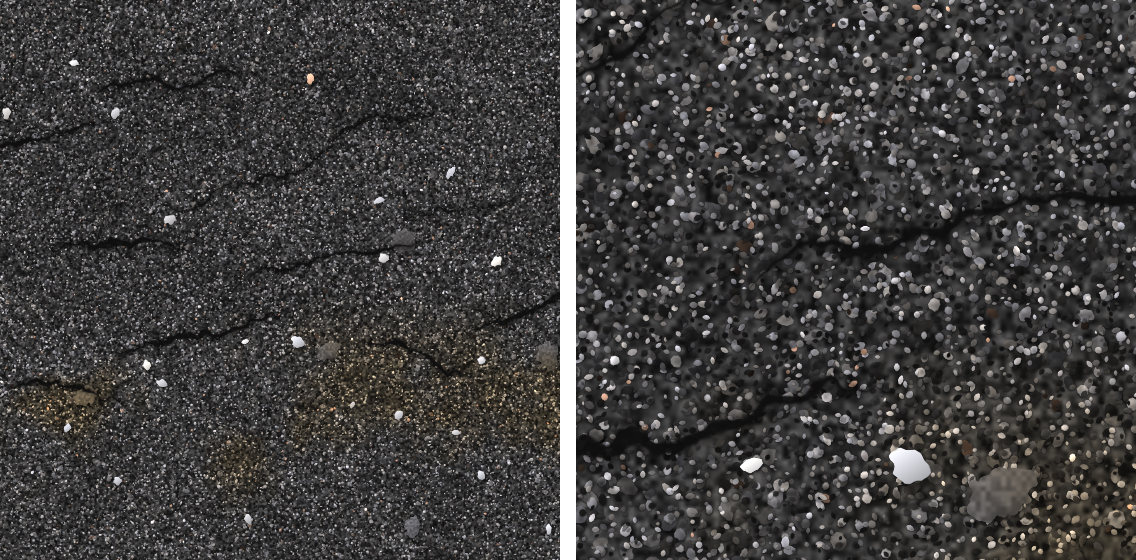
Left: the whole. Right: its middle third, enlarged.
Write a WebGL 1 fragment shader that draws this texture.

```glsl
precision highp float;

uniform vec2 u_resolution;

#define FINE_SCALE 215.0
#define GRAIN_SCALE 125.0
#define GRAVEL_SCALE 68.0
#define SPECK_SCALE 80.0
#define PEBBLE_SCALE 9.0
#define WHITE_SCALE 12.0
#define CRACK_COUNT 11
#define CRACK_WIDTH 0.0042
#define CRACK_COLOR vec3(0.055, 0.053, 0.055)
#define RUST_TINT vec3(1.10, 0.99, 0.80)
#define EXPOSURE 1.0

float hash(vec2 p) {
  vec3 q = fract(p.xyx * 0.1031);
  q += dot(q, q.yzx + 33.33);
  return fract((q.x + q.y) * q.z);
}

float noise(vec2 p) {
  vec2 cell = floor(p), f = fract(p);
  f = f * f * (3.0 - 2.0 * f);
  float low = mix(hash(cell), hash(cell + vec2(1.0, 0.0)), f.x);
  float high = mix(hash(cell + vec2(0.0, 1.0)), hash(cell + vec2(1.0, 1.0)), f.x);
  return mix(low, high, f.y);
}

float fbm(vec2 p) {
  float sum = 0.0, weight = 0.5;
  for (int i = 0; i < 4; i++) {
    sum += weight * noise(p);
    p = p * 2.03 + 17.3;
    weight *= 0.5;
  }
  return sum / 0.9375;
}

// Scatters angular, lit chips over a base colour, one candidate per cell
vec3 addChips(vec3 color, vec2 uv, float scale, float density, vec2 radii, vec2 tones) {
  vec2 p = uv * scale;
  vec2 home = floor(p);
  float blur = 0.8 * scale / u_resolution.y;
  float ragged = (noise(uv * 190.0) - 0.5) * 0.5;
  for (int j = -1; j <= 1; j++) {
    for (int i = -1; i <= 1; i++) {
      vec2 cell = home + vec2(float(i), float(j));
      vec2 seed = cell + scale * 1.37;
      if (hash(seed + 3.1) > density) continue;

      vec2 jitter = vec2(hash(seed + 11.7), hash(seed + 29.3)) - 0.5;
      vec2 offset = p - cell - 0.5 - jitter * 0.8;
      float angle = 3.1416 * hash(seed + 47.9);
      float c = cos(angle), s = sin(angle);
      vec2 q = abs(mat2(c, s, -s, c) * offset);
      q.y *= mix(1.0, 1.8, hash(seed + 61.3));

      float radius = mix(radii.x, radii.y, hash(seed + 73.1));
      float edge = max(max(q.x, q.y), 0.74 * (q.x + q.y)) - radius * (1.0 + ragged);
      float cover = 1.0 - smoothstep(-blur, blur, edge);
      float light = clamp(dot(offset, vec2(-0.5, 0.75)) / radius, -1.0, 1.0);
      float shade = 1.0 - smoothstep(0.0, radius * 0.6, edge);
      color *= 1.0 - 0.28 * shade * step(light, 0.1);

      float tone = mix(tones.x, tones.y, pow(hash(seed + 89.7), 1.6));
      vec3 tint = mix(vec3(1.03, 1.0, 0.96), vec3(0.98, 0.99, 1.04), hash(seed + 97.1));
      tint = mix(tint, vec3(1.2, 0.95, 0.8), step(0.985, hash(seed + 103.9)));
      color = mix(color, tint * tone * (1.0 + 0.22 * light), cover);
    }
  }
  return color;
}

// Tapered, wandering splits that run mostly sideways with a gentle rise
vec3 addCracks(vec3 color, vec2 uv) {
  float roughness = (noise(uv * 150.0) - 0.5) * 0.005;
  float blur = 0.0012 + 0.5 / u_resolution.y;
  for (int k = 0; k < CRACK_COUNT; k++) {
    float n = float(k);
    vec2 seed = vec2(n * 7.3 + 2.0, 5.1);
    vec2 center = vec2(fract(n * 0.618 + 0.12),
                       0.27 + 0.63 * (n + hash(seed)) / float(CRACK_COUNT));
    float halfLength = mix(0.08, 0.17, hash(seed + 13.0));
    float slope = mix(-0.25, 0.38, sqrt(hash(seed + 23.0)));
    float x = uv.x - center.x;
    float along = x / halfLength;
    float wander = (noise(vec2(uv.x * 15.0, n * 9.0)) - 0.5) * 0.035
                 + (noise(vec2(uv.x * 60.0, n * 5.0)) - 0.5) * 0.012;
    float dist = abs(uv.y - center.y - slope * x - wander + roughness);
    float taper = max(0.0, 1.0 - along * along);
    float width = CRACK_WIDTH * taper * (0.25 + noise(vec2(uv.x * 28.0, n * 3.0)))
                * mix(0.6, 1.3, hash(seed + 37.0));
    float present = smoothstep(0.0, 0.25, taper);
    float halo = present * (1.0 - smoothstep(width, width + 0.009, dist));
    float core = present * (1.0 - smoothstep(width - blur, width + blur, dist));
    color = mix(color * (1.0 - 0.3 * halo), CRACK_COLOR, core * 0.92);
  }
  return color;
}

void main() {
  vec2 uv = gl_FragCoord.xy / u_resolution.y;

  // Dark binder with layers of crushed stone
  vec3 color = vec3(0.06 + 0.26 * noise(uv * 240.0));
  color = addChips(color, uv, GRAVEL_SCALE, 0.55, vec2(0.2, 0.42), vec2(0.13, 0.48));
  color = addChips(color, uv, GRAIN_SCALE, 0.55, vec2(0.22, 0.46), vec2(0.09, 0.66));
  color = addChips(color, uv, FINE_SCALE, 0.6, vec2(0.25, 0.5), vec2(0.07, 0.74));
  color = addChips(color, uv, PEBBLE_SCALE, 0.07, vec2(0.13, 0.22), vec2(0.3, 0.45));
  color = addChips(color, uv, SPECK_SCALE, 0.09, vec2(0.12, 0.24), vec2(0.48, 0.9));

  // Surface grit, broad wear and faint rusty patches
  color *= 0.76 + 0.48 * noise(uv * 330.0 + 40.0);
  color *= 0.84 + 0.32 * fbm(uv * 6.0);
  float band = smoothstep(0.05, 0.2, uv.y) * (1.0 - smoothstep(0.3, 0.5, uv.y));
  float rust = band * smoothstep(0.42, 0.7, fbm(uv * 7.0 + 60.0));
  color *= mix(vec3(1.01, 1.0, 1.01), RUST_TINT, rust);

  color = addCracks(color, uv);
  color = addChips(color, uv, WHITE_SCALE, 0.12, vec2(0.07, 0.14), vec2(0.78, 0.98));
  gl_FragColor = vec4(clamp(color * EXPOSURE, 0.0, 1.0), 1.0);
}
```
